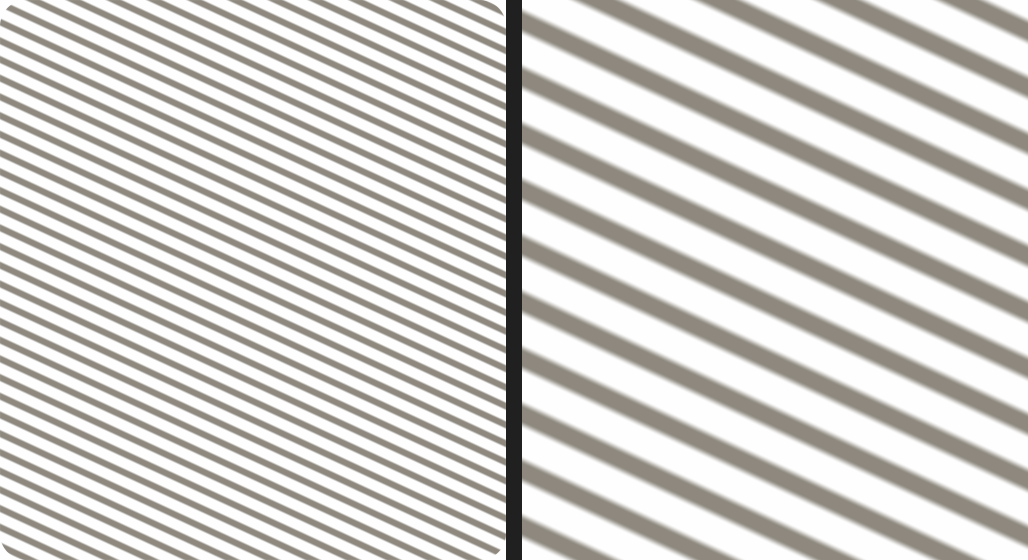
Left, the full canvas; right, a detail of the centre.
This pattern is drawn by a Shadertoy shader. Its source:

```glsl
float roundedBox(vec2 p, vec2 halfSize, float radius) {
    vec2 q = abs(p) - halfSize + radius;
    return length(max(q, 0.0)) + min(max(q.x, q.y), 0.0) - radius;
}

// Distance to the centre line of the nearest slanted stripe
float stripeDistance(vec2 p, float slope, float spacing) {
    float phase = (p.y - slope * p.x - 0.0059) / spacing;
    return abs(fract(phase + 0.5) - 0.5) * spacing * inversesqrt(1.0 + slope * slope);
}

void mainImage(out vec4 fragColor, in vec2 fragCoord) {
    // Canvas height is one unit, y runs down from the top edge
    vec2 canvas = vec2(iResolution.x / iResolution.y, 1.0);
    vec2 p = fragCoord / iResolution.y;
    p.y = 1.0 - p.y;

    float soft = max(0.0024, 0.75 / iResolution.y);

    // Stripes falling to the right
    float stripeEdge = stripeDistance(p, 0.4635, 0.03341) - 0.0057;
    float ink = 1.0 - smoothstep(-soft, soft, stripeEdge);

    // Panel with rounded corners
    float panelEdge = roundedBox(p - 0.5 * canvas, 0.5 * canvas, 0.047);
    ink *= 1.0 - smoothstep(-0.5 * soft, 0.5 * soft, panelEdge);

    vec3 paper = vec3(0.995);
    vec3 taupe = vec3(0.555, 0.535, 0.495);
    fragColor = vec4(mix(paper, taupe, ink), 1.0);
}
```
